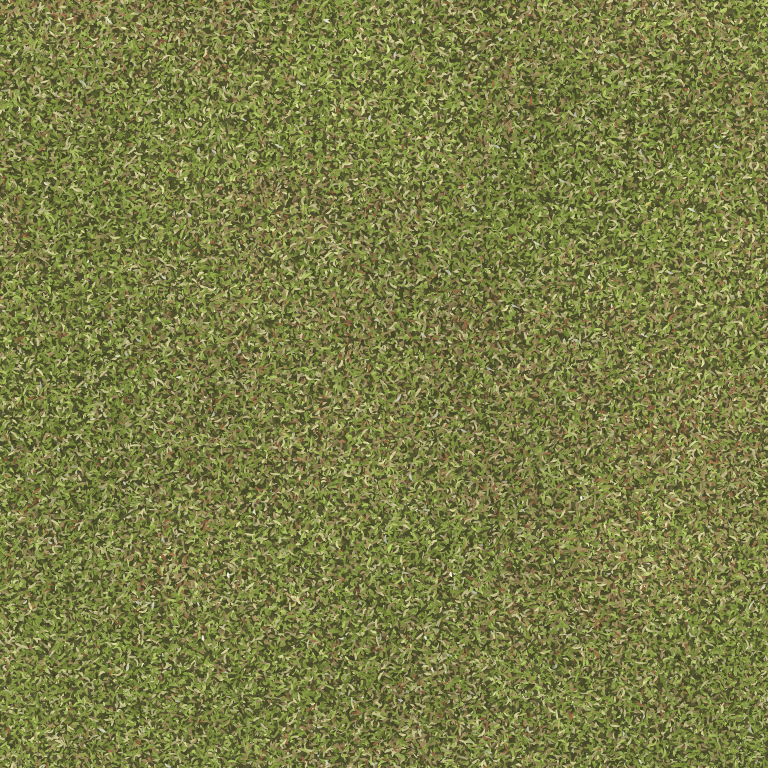
Give the GLSL for this texture, as a Shadertoy shader.

```glsl
// Short, dry lawn turf seen from above.
// Layers of tiny, randomly turned blades are scattered on jittered grids over
// dark soil; slow noise drifts the mix between green, dark and tan patches.

const int LAYERS = 5;
const float CELLS = 122.0;      // blade cells across the canvas
const float TURN = 6.2831853;

const vec3 SOIL   = vec3(0.31, 0.31, 0.18);
const vec3 DARK   = vec3(0.31, 0.32, 0.18);
const vec3 GREEN  = vec3(0.50, 0.57, 0.25);
const vec3 LIME   = vec3(0.63, 0.69, 0.36);
const vec3 TAN    = vec3(0.60, 0.53, 0.36);
const vec3 STRAW  = vec3(0.76, 0.74, 0.54);
const vec3 RUST   = vec3(0.57, 0.40, 0.27);
const vec3 BLEACH = vec3(0.82, 0.82, 0.74);

float hash(vec2 p) {
    return fract(sin(dot(p, vec2(127.1, 311.7))) * 43758.5453);
}

vec2 hash2(vec2 p) {
    return vec2(hash(p), hash(p + vec2(37.3, 71.9)));
}

float valueNoise(vec2 p) {
    vec2 cell = floor(p);
    vec2 f = fract(p);
    f = f * f * (3.0 - 2.0 * f);
    float low = mix(hash(cell), hash(cell + vec2(1.0, 0.0)), f.x);
    float high = mix(hash(cell + vec2(0.0, 1.0)), hash(cell + vec2(1.0)), f.x);
    return mix(low, high, f.y);
}

// Centred fractal noise, roughly -0.5 to 0.5
float patches(vec2 p) {
    float sum = 0.0;
    float weight = 0.5;
    for (int i = 0; i < 4; i++) {
        sum += weight * (valueNoise(p) - 0.5);
        p = p * 2.03 + vec2(17.2, 9.4);
        weight *= 0.6;
    }
    return sum;
}

// Picks one blade colour; dryness favours tan and rust over green
vec3 bladeColor(float pick, float shade, float dryness) {
    float rustShare = clamp(0.035 + 0.16 * dryness, 0.01, 0.12);
    float tanShare = clamp(0.17 + 0.35 * dryness, 0.06, 0.32);
    vec3 color = GREEN;
    color = pick < 0.72 ? color : LIME;
    color = pick < 0.86 ? color : STRAW;
    color = pick < 0.992 ? color : BLEACH;
    color = pick < 0.20 + tanShare + rustShare ? TAN : color;
    color = pick < 0.20 + rustShare ? RUST : color;
    color = pick < 0.20 ? DARK : color;
    return color * mix(0.86, 1.14, shade);
}

// Coverage of a slightly bent, tapered blade centred at the origin
float bladeMask(vec2 p, float angle, float halfLength, float halfWidth, float bend, float soft) {
    float c = cos(angle);
    float s = sin(angle);
    vec2 q = vec2(c * p.x + s * p.y, c * p.y - s * p.x);
    float along = clamp(q.x / halfLength, -1.0, 1.0);
    q.y += bend * halfLength * (along * along - 0.4);
    float d = length(vec2(q.x - along * halfLength, q.y));
    float width = halfWidth * (1.0 - 0.45 * along * along);
    return 1.0 - smoothstep(width - soft, width + soft, d);
}

// Lays one layer of blades over the given colour
vec3 addBlades(vec3 under, vec2 uv, float layer, float dryness, float soft) {
    vec2 grid = uv * CELLS + layer * vec2(0.37, 0.61);
    vec2 home = floor(grid);
    vec3 color = under;
    for (int y = -1; y <= 1; y++) {
        for (int x = -1; x <= 1; x++) {
            vec2 cell = home + vec2(x, y);
            vec2 seed = cell + layer * vec2(19.7, 43.1);
            vec2 offset = (grid - cell - hash2(seed)) / CELLS;
            vec2 size = hash2(seed + 5.3);
            vec2 tone = hash2(seed + 11.7);
            vec2 pose = hash2(seed + 23.9);
            float halfLength = mix(0.0020, 0.0062, size.x * size.x);
            float halfWidth = mix(0.0011, 0.0018, size.y);
            float mask = bladeMask(offset, pose.x * TURN, halfLength, halfWidth,
                                   pose.y - 0.5, soft);
            color = mix(color, bladeColor(tone.x, tone.y, dryness), mask);
        }
    }
    return color;
}

void mainImage(out vec4 fragColor, in vec2 fragCoord) {
    vec2 uv = fragCoord / iResolution.y;
    float soft = max(0.0008, 0.5 / iResolution.y);

    // Slow drift of dryness and light over the lawn
    float dryness = patches(uv * 7.0 + 3.1);
    float light = patches(uv * 5.0 + 41.7);

    // Soil, then blades from bottom to top
    vec3 color = SOIL * mix(0.8, 1.2, valueNoise(uv * 240.0));
    for (int i = 0; i < LAYERS; i++) {
        color = addBlades(color, uv, float(i), dryness, soft);
    }

    // Fine grain and patch shading
    float grain = valueNoise(uv * 290.0 + 7.7) - 0.5;
    color *= 1.0 + 0.20 * grain + 0.16 * light;
    fragColor = vec4(clamp(color, 0.0, 1.0), 1.0);
}
```
